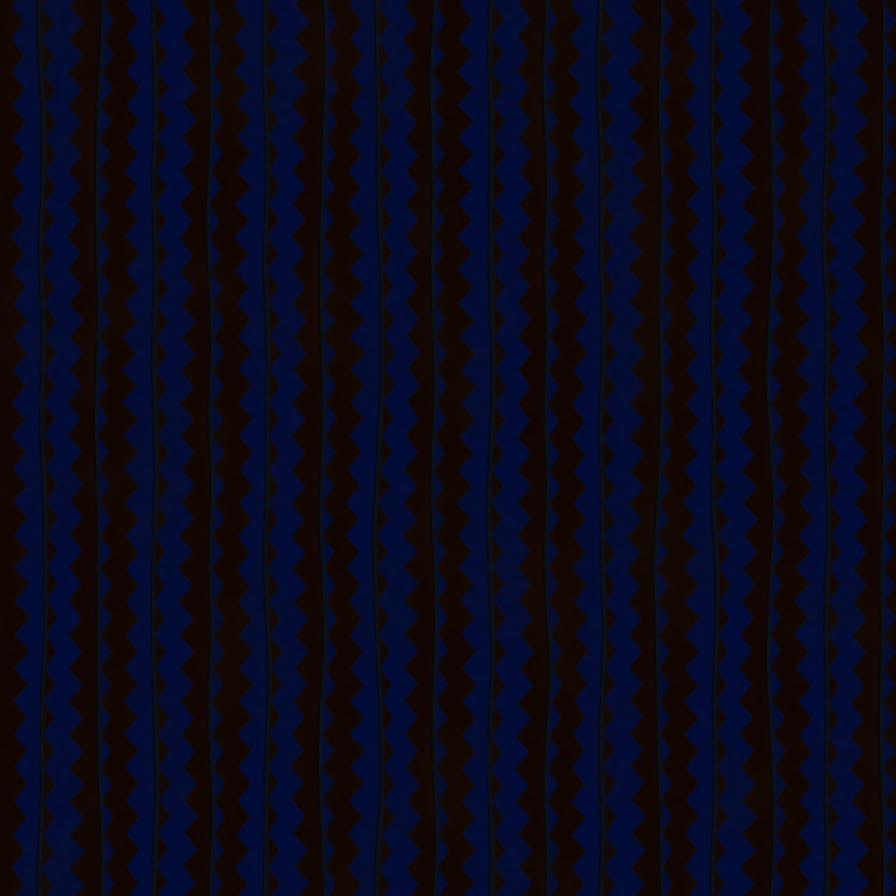
Give the GLSL for this pattern, as a three.js fragment shader.

```glsl
// Dark vertical stripes with sawtooth borders: 16 columns, alternately blue and brown,
// each cut by two parallel zigzags of 27 teeth and divided by thin wavering seams.
// Wrapped gradient noise bends the columns and mottles the dye.
varying vec2 vUv;

vec2 gradientAt(vec2 cell, vec2 period) {
  cell = mod(cell, period);
  float h = fract(sin(dot(cell, vec2(127.1, 311.7))) * 4375.85);
  return vec2(cos(6.28318 * h), sin(6.28318 * h));
}

// Gradient noise that repeats after a whole number of cells
float wrappedNoise(vec2 uv, vec2 period) {
  vec2 p = uv * period;
  vec2 i = floor(p);
  vec2 f = p - i;
  vec2 w = f * f * f * (f * (f * 6.0 - 15.0) + 10.0);
  vec2 e = vec2(1.0, 0.0);
  float bottom = mix(dot(gradientAt(i, period), f),
                     dot(gradientAt(i + e.xy, period), f - e.xy), w.x);
  float top = mix(dot(gradientAt(i + e.yx, period), f - e.yx),
                  dot(gradientAt(i + e.xx, period), f - e.xx), w.x);
  return mix(bottom, top, w.y);
}

float softStep(float d) {
  return smoothstep(-0.022, 0.022, d);
}

void main() {
  // Column coordinates, gently bent
  float bend = 0.13 * wrappedNoise(vUv, vec2(13.0, 6.0));
  float column = vUv.x * 16.0 - 0.771 + bend;
  float across = fract(column);
  float isBlueColumn = 1.0 - mod(floor(column), 2.0);

  // Two zigzags in step: small teeth on the seam, larger ones further right
  float sway = 0.12 * wrappedNoise(vUv, vec2(8.0, 5.0));
  float tooth = abs(fract(vUv.y * 27.0 + 0.633 + sway) * 2.0 - 1.0);
  float toSmall = across - mix(0.015, 0.215, tooth);
  float toLarge = across - mix(0.46, 0.70, tooth);
  float middle = softStep(toSmall) * (1.0 - softStep(toLarge));
  float blueness = mix(1.0 - middle, middle, isBlueColumn);

  // Mottled dye
  float cloud = wrappedNoise(vUv, vec2(9.0, 7.0)) + 0.5 * wrappedNoise(vUv, vec2(26.0, 21.0));
  float grain = wrappedNoise(vUv, vec2(90.0, 80.0));
  vec3 brown = vec3(0.073, 0.025, 0.008) + cloud * vec3(0.012, 0.016, 0.004);
  vec3 blue = mix(vec3(0.008, 0.046, 0.222), vec3(0.02, 0.05, 0.195), clamp(0.45 + cloud, 0.0, 1.0));
  vec3 color = mix(brown, blue, blueness);

  // Faint pale rim along the teeth
  float rim = exp(-min(abs(toSmall), abs(toLarge)) / 0.022);
  color = mix(color, vec3(0.06, 0.065, 0.13), 0.4 * rim);

  // Seam: soft grey halo, thin teal thread and its dark shadow
  float toSeam = across - step(0.5, across);
  color = mix(color, vec3(0.05, 0.065, 0.10), 0.4 * exp(-abs(toSeam) / 0.07));
  float thread = 1.0 - smoothstep(0.012, 0.042, abs(toSeam));
  color = mix(color, vec3(0.045, 0.07, 0.10), 0.8 * thread);
  float shadow = 1.0 - smoothstep(0.008, 0.035, abs(toSeam + 0.045));
  color = mix(color, vec3(0.03, 0.025, 0.03), 0.6 * shadow);

  gl_FragColor = vec4(color * (1.0 + 0.10 * grain), 1.0);
}
```
